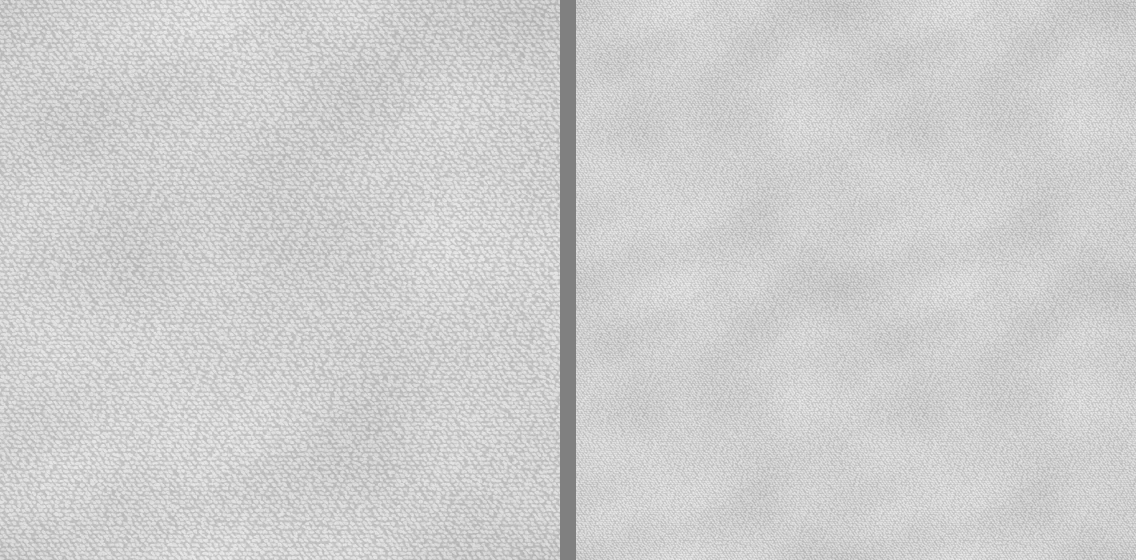
Left: one tile. Right: repeated 2 by 2.
Reproduce this texture procedurally as a three.js fragment shader.

```glsl
// Pale grey woven cloth: small ragged grains in staggered rows under soft diagonal clouds.
varying vec2 vUv;

const vec3 GROUND_COLOR = vec3(0.748);
const vec3 GRAIN_COLOR = vec3(0.872);
const vec2 GRAIN_GRID = vec2(96.0, 130.0);   // columns, rows (rows must be even)
const vec2 GRAIN_RADIUS = vec2(0.60, 0.365); // in row heights
const vec2 GRAIN_JITTER = vec2(0.40, 0.30);
const float GRAIN_SLANT = -0.42;             // radians, falling to the right
const float SLANT_SPREAD = 0.6;
const float SIZE_SPREAD = 0.3;
const float MERGE_WIDTH = 0.08;              // in row heights
const float EDGE_SOFTNESS = 0.18;            // in row heights
const float RAGGED_CELLS = 340.0;
const float RAGGEDNESS = 0.22;
const float RIPPLE = 0.08;
const float CLOUD_CELLS = 5.0;
const float CLOUD_STRENGTH = 0.088;
const float FIBRE_CELLS = 420.0;
const float FIBRE_STRENGTH = 0.055;
const float TAU = 6.2831853;

vec3 hash3(vec2 cell) {
  vec3 p = fract(cell.xyx * vec3(0.1031, 0.1030, 0.0973));
  p += dot(p, p.yxz + 33.33);
  return fract((p.xxy + p.yzz) * p.zyx);
}

// Value noise that wraps after a whole number of cells.
float wrappedNoise(vec2 p, float period) {
  vec2 cell = floor(p);
  vec2 f = p - cell;
  f = f * f * (3.0 - 2.0 * f);
  vec2 lo = mod(cell, period);
  vec2 hi = mod(cell + 1.0, period);
  float bottom = mix(hash3(lo).x, hash3(vec2(hi.x, lo.y)).x, f.x);
  float top = mix(hash3(vec2(lo.x, hi.y)).x, hash3(hi).x, f.x);
  return mix(bottom, top, f.y);
}

float smoothMin(float a, float b, float width) {
  float h = max(width - abs(a - b), 0.0) / width;
  return min(a, b) - 0.25 * h * h * width;
}

// Approximate signed distance to the nearest grain, in row heights.
float grainDistance(vec2 uv) {
  vec2 p = uv * GRAIN_GRID;
  p += RIPPLE * vec2(sin(TAU * dot(uv, vec2(37.0, 83.0))),
                     sin(TAU * dot(uv, vec2(41.0, -29.0))));
  float aspect = GRAIN_GRID.y / GRAIN_GRID.x;
  float nearest = 10.0;
  for (int j = -1; j <= 1; j++) {
    float row = floor(p.y) + float(j);
    float x = p.x - 0.5 * mod(row, 2.0);
    for (int i = -1; i <= 1; i++) {
      vec2 cell = vec2(floor(x) + float(i), row);
      vec2 id = mod(cell, GRAIN_GRID);
      vec3 rnd = hash3(id);
      vec3 shape = hash3(id + 211.0);
      vec2 center = cell + 0.5 + GRAIN_JITTER * (rnd.xy - 0.5);
      vec2 d = (vec2(x, p.y) - center) * vec2(aspect, 1.0);
      float angle = GRAIN_SLANT + SLANT_SPREAD * (shape.x - 0.5);
      float c = cos(angle);
      float s = sin(angle);
      d = vec2(c * d.x + s * d.y, c * d.y - s * d.x);
      vec2 radius = GRAIN_RADIUS * (1.0 + SIZE_SPREAD * (shape.yz - 0.5));
      float grain = (length(d / radius) - 1.0) * radius.y;
      nearest = smoothMin(nearest, grain, MERGE_WIDTH);
    }
  }
  return nearest + RAGGEDNESS * (wrappedNoise(uv * RAGGED_CELLS, RAGGED_CELLS) - 0.5);
}

// Rounded blotches over a sheared lattice that leans along the rising diagonal.
float clouds(vec2 uv) {
  vec2 sheared = vec2(uv.x - uv.y, uv.y);
  float broad = wrappedNoise(sheared * CLOUD_CELLS, CLOUD_CELLS);
  float rounded = wrappedNoise(uv * (CLOUD_CELLS + 2.0) + 0.37, CLOUD_CELLS + 2.0);
  return mix(broad, rounded, 0.4) - 0.5;
}

void main() {
  float grain = 1.0 - smoothstep(-EDGE_SOFTNESS, EDGE_SOFTNESS, grainDistance(vUv));
  float fibre = wrappedNoise(vUv * FIBRE_CELLS + 0.5, FIBRE_CELLS) - 0.5;
  vec3 color = mix(GROUND_COLOR, GRAIN_COLOR, grain);
  color += CLOUD_STRENGTH * clouds(vUv) + FIBRE_STRENGTH * fibre;
  gl_FragColor = vec4(color, 1.0);
}
```
